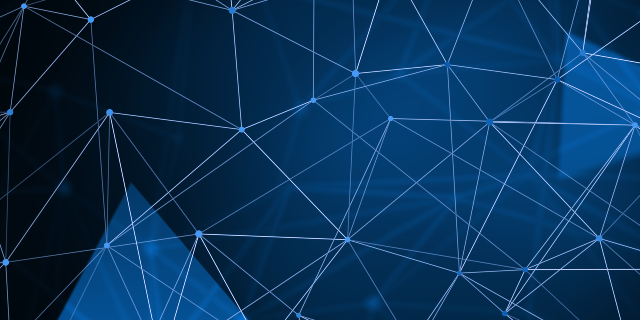
Give the GLSL for this background, as a WebGL 1 fragment shader.

```glsl
precision highp float;
// A web of thin pale links and blue nodes over a deep blue glow.
// Nodes are jittered grid points; hashed chances pick links between cells.
// A second, blurred web and two translucent facets give depth.

uniform vec2 u_resolution;

const vec3 BLUE_RAMP = vec3(0.03, 0.545, 1.0);
const vec3 LINK_BLUE = vec3(0.25, 0.52, 0.87);
const vec3 LINK_PALE = vec3(0.78, 0.82, 0.98);
const vec3 NODE_DEEP = vec3(0.03, 0.36, 0.69);
const vec3 NODE_LIGHT = vec3(0.27, 0.60, 0.96);

float hash(vec2 p) {
  vec3 q = fract(vec3(p.xyx) * 0.1031);
  q += dot(q, q.yzx + 33.33);
  return fract((q.x + q.y) * q.z);
}

// Node position in grid units, kept away from the cell border
vec2 nodeAt(vec2 id) {
  vec2 jitter = vec2(hash(id + 11.7), hash(id + 47.3));
  return id + mix(vec2(0.1), vec2(0.9), jitter);
}

float segmentDistance(vec2 p, vec2 a, vec2 b) {
  vec2 ab = b - a;
  float t = clamp(dot(p - a, ab) / dot(ab, ab), 0.0, 1.0);
  return length(p - a - ab * t);
}

// Coverage of a shape of the given radius, with a soft rim
float cover(float d, float radius, float blur) {
  float wide = max(radius, 0.5 * blur);
  float edge = smoothstep(wide - 0.5 * blur, wide + 0.5 * blur, d);
  return radius / wide * (1.0 - edge);
}

// Positive on the left of the direction from a to b
float edgeSide(vec2 p, vec2 a, vec2 b) {
  vec2 along = normalize(b - a);
  return dot(p - a, vec2(-along.y, along.x));
}

float inside(float side, float blur) {
  return smoothstep(-blur, blur, side);
}

// x: link strength, y: node coverage, z: node tone
vec3 web(vec2 p, float cell, float linkRadius, float nodeRadius, vec2 blur) {
  vec2 g = p / cell;
  vec2 home = floor(g);
  float links = 0.0;
  for (int cx = -2; cx <= 0; cx++) {
    for (int cy = -2; cy <= 1; cy++) {
      vec2 id = home + vec2(float(cx), float(cy));
      vec2 start = nodeAt(id);
      for (int dx = 0; dx <= 2; dx++) {
        for (int dy = -1; dy <= 2; dy++) {
          vec2 hop = vec2(float(dx), float(dy));
          if (dx == 0 && dy <= 0) continue;
          float pick = hash(id * 3.0 + hop * 17.0 + 5.0);
          // Long links are rarer than short ones
          if (pick > 1.0 - 0.36 * length(hop)) continue;
          float d = cell * segmentDistance(g, start, nodeAt(id + hop));
          float strength = mix(0.45, 1.0, hash(id + hop * 7.0 + 91.0));
          links = max(links, strength * cover(d, linkRadius, blur.x));
        }
      }
    }
  }
  float tone = hash(home + 71.0);
  float radius = nodeRadius * mix(0.8, 1.2, hash(home + 29.0));
  float node = cover(cell * length(g - nodeAt(home)), radius, blur.y);
  return vec3(links, node, tone);
}

// Dark rim, brighter right of centre, with a slow uneven drift
float glowLevel(vec2 p) {
  float d = length((p - vec2(1.4, 0.55)) * vec2(0.8, 0.95));
  float drift = sin(p.x * 5.0 + 2.0 * sin(p.y * 3.0)) * sin(p.y * 6.0 - p.x * 2.0);
  float level = mix(0.43, 0.06, smoothstep(0.08, 1.15, d));
  return level * (1.0 + 0.1 * drift);
}

float lowerFacet(vec2 p) {
  vec2 apex = vec2(0.41, 0.43);
  float left = edgeSide(p, apex, vec2(0.18, 0.0));
  float right = edgeSide(p, vec2(0.776, 0.0), apex);
  return inside(left, 0.006) * inside(right, 0.003);
}

float sideFacet(vec2 p) {
  vec2 top = vec2(1.77, 0.90);
  vec2 bottom = vec2(1.745, 0.44);
  float left = edgeSide(p, top, bottom);
  float roof = edgeSide(p, vec2(2.0, 0.797), top);
  float base = edgeSide(p, bottom, vec2(2.0, 0.518));
  return inside(left, 0.012) * inside(roof, 0.012) * inside(base, 0.02);
}

void main() {
  vec2 p = gl_FragCoord.xy / u_resolution.y;
  float pixel = 1.0 / u_resolution.y;

  // Backdrop: glow, facets, blurred web
  float level = glowLevel(p);
  level = mix(level, mix(0.62, 0.42, p.y / 0.43), 0.92 * lowerFacet(p));
  level = mix(level, mix(0.52, 0.67, p.y), 0.92 * sideFacet(p));
  vec3 haze = web(p + vec2(7.3, 3.1), 0.4, 0.009, 0.019, vec2(0.02, 0.04));
  level += (0.02 + 0.14 * level) * haze.x + 0.18 * haze.y * haze.z;
  vec3 color = BLUE_RAMP * level;

  // Sharp web, dimmer towards the dark left side
  vec3 net = web(p + vec2(4.1, 9.2), 0.31, 0.0017, 0.0095, vec2(pixel));
  float light = mix(0.75, 1.0, smoothstep(0.0, 0.5, p.x));
  color = mix(color, mix(LINK_BLUE, LINK_PALE, net.x), net.x * light);
  color = mix(color, mix(NODE_DEEP, NODE_LIGHT, smoothstep(0.1, 0.5, net.z)), net.y);
  gl_FragColor = vec4(color, 1.0);
}
```
